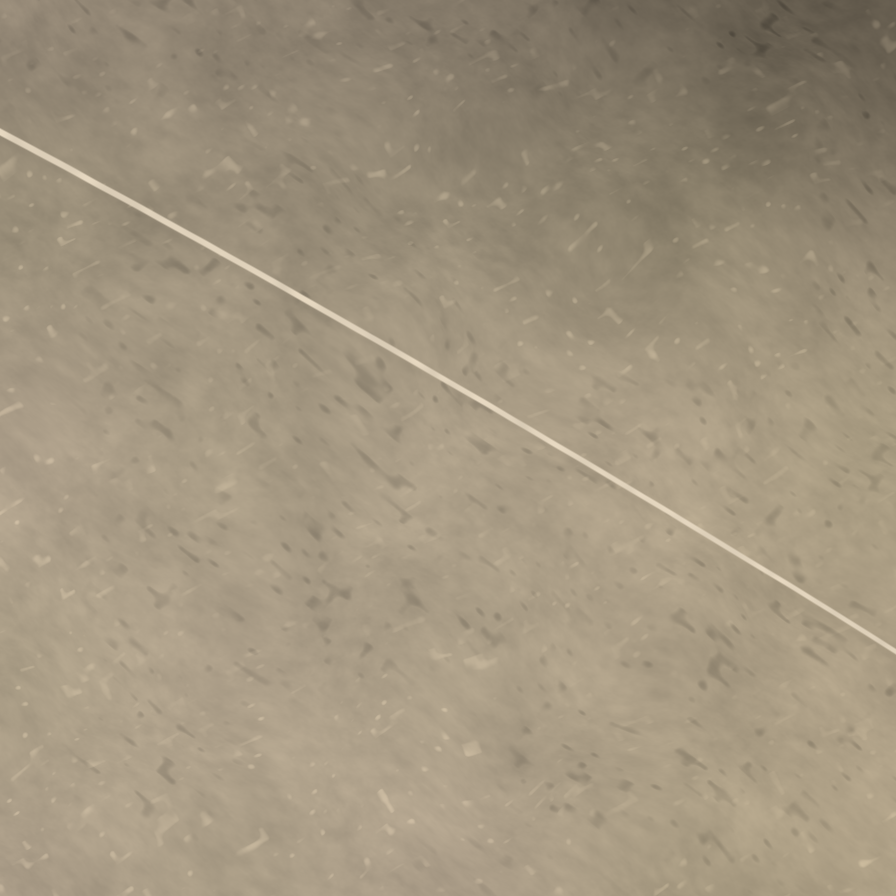
Write a three.js fragment shader that draws this texture.

```glsl
// A worn, mottled stone surface crossed by one thin pale seam.
// Layered value noise gives the mottling, stretched noise the grain and flecks;
// a soft shadow falls from the upper right, and the seam is a shallow curve.
#define STONE vec3(0.682, 0.628, 0.540)
#define SEAM_COLOR vec3(0.900, 0.845, 0.755)
#define SEAM_HALF_WIDTH 0.0032
#define TOP_SHADE 0.10
#define CORNER_SHADE 0.19
#define MOTTLE 0.10
#define GRAIN 0.07
#define FLECK_DARK 0.09
#define FLECK_LIGHT 0.10

varying vec2 vUv;

float hash(vec2 p) {
  return fract(sin(dot(p, vec2(127.1, 311.7))) * 43758.545);
}

float noise(vec2 p) {
  vec2 cell = floor(p);
  vec2 f = fract(p);
  f = f * f * (3.0 - 2.0 * f);
  float low = mix(hash(cell), hash(cell + vec2(1.0, 0.0)), f.x);
  float high = mix(hash(cell + vec2(0.0, 1.0)), hash(cell + 1.0), f.x);
  return mix(low, high, f.y);
}

float fbm(vec2 p) {
  float sum = 0.0;
  float amp = 0.5;
  for (int i = 0; i < 5; i++) {
    sum += amp * noise(p);
    p = mat2(0.8, 0.6, -0.6, 0.8) * p * 2.03 + 7.3;
    amp *= 0.55;
  }
  return sum;
}

vec2 rotate(vec2 p, float angle) {
  float c = cos(angle);
  float s = sin(angle);
  return vec2(c * p.x + s * p.y, c * p.y - s * p.x);
}

// Broad light: darker to the top, darkest in the upper right corner
float shadow(vec2 p) {
  vec2 toCorner = (p - vec2(1.0, 1.03)) / vec2(0.52, 0.28);
  return TOP_SHADE * smoothstep(0.35, 1.05, p.y)
       + CORNER_SHADE * exp(-dot(toCorner, toCorner));
}

// Signed distance to the seam, positive above it
float seamDistance(vec2 p) {
  float height = 0.853 - 0.535 * p.x - 0.045 * p.x * p.x;
  float slope = -0.535 - 0.09 * p.x;
  return (p.y - height) / sqrt(1.0 + slope * slope);
}

void main() {
  vec2 p = vUv;
  vec2 warp = vec2(noise(p * 9.0), noise(p * 9.0 + 31.0)) - 0.5;
  vec2 q = p + 0.035 * warp;

  // Mottling and fine streaked grain
  float mottle = fbm(q * 12.0) - 0.55;
  float grain = fbm(rotate(q, -0.55) * vec2(48.0, 85.0)) - 0.55;
  float tone = MOTTLE * mottle + GRAIN * grain;

  // Sparse flecks, gathered in patches
  float patches = smoothstep(0.25, 0.75, noise(p * 6.0 + 4.0));
  float pits = noise(rotate(q, -0.7) * vec2(55.0, 105.0) + 17.0);
  float chips = noise(rotate(q, 0.5) * vec2(70.0, 110.0) + 53.0);
  tone -= FLECK_DARK * patches * smoothstep(0.72, 1.0, pits);
  tone += FLECK_LIGHT * (1.0 - 0.6 * patches) * smoothstep(0.8, 1.0, chips);

  // Stone colour with a faint warm and olive drift
  float light = 1.0 + (tone - shadow(p)) / STONE.r;
  vec3 color = STONE * light;
  float drift = noise(p * 4.0 + 11.0) - 0.5;
  color += vec3(0.006, 0.0, 0.012) * drift;
  color.b -= 0.018 * smoothstep(0.4, 1.0, p.x) * (1.0 - 0.5 * p.y);

  // Pale seam with a soft rim, thinner to the right
  float d = seamDistance(p) + 0.0006 * (noise(p * 26.0) - 0.5);
  float halfWidth = SEAM_HALF_WIDTH * mix(1.1, 0.8, p.x);
  float seam = 1.0 - smoothstep(halfWidth - 0.0013, halfWidth + 0.0013, abs(d));
  float rim = exp(-pow((d + 0.007) / 0.005, 2.0));
  color *= 1.0 - 0.03 * rim;
  vec3 seamTint = SEAM_COLOR * (0.96 + 0.08 * noise(p * 60.0));
  color = mix(color, seamTint, 0.93 * seam);

  gl_FragColor = vec4(color, 1.0);
}
```
